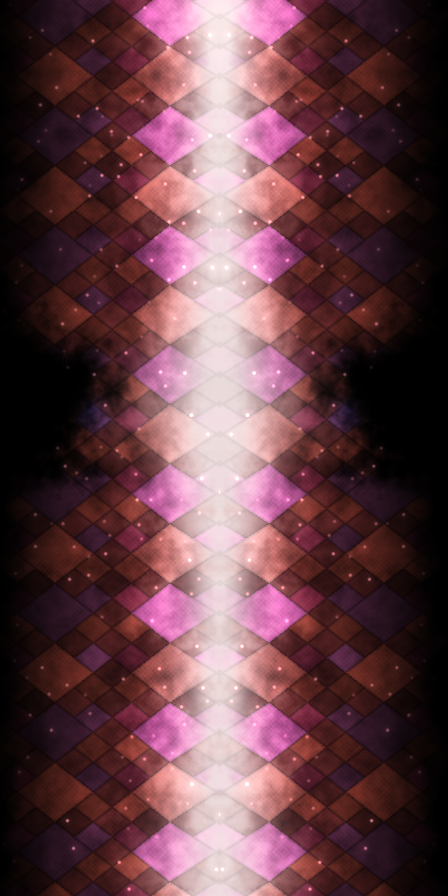
A WebGL 1 fragment shader for this background:

```glsl
precision highp float;
// A mirrored harlequin of large and small diamonds, lit by a white column of light.
// A folded diagonal lattice gives the tiles; gradient noise adds wear and dark clouds,
// and hashed grids scatter the sparkles. Canvas width is 1, height is 2.
uniform vec2 u_resolution;

#define AXIS_X 0.49
#define LATTICE_ORIGIN vec2(0.111, 1.031)
#define HALF_TILE vec2(0.0427, 0.0333)
#define SEAM_WIDTH 0.16
#define CORE_WIDTH 0.08
#define CORE_COLOR vec3(0.94, 0.89, 0.89)
#define ORANGE vec3(0.68, 0.27, 0.22)
#define PURPLE vec3(0.37, 0.17, 0.29)
#define PINK vec3(0.80, 0.33, 0.66)
#define BROWN vec3(0.37, 0.14, 0.14)
#define HALFTONE_FREQ 560.0
#define SPARKLE_CELL 0.075

float hash(vec2 p) {
  return fract(sin(dot(p, vec2(127.1, 311.7))) * 43758.55);
}

vec2 gradient(vec2 cell) {
  float angle = 6.2832 * hash(cell);
  return vec2(cos(angle), sin(angle));
}

float gradientNoise(vec2 p) {
  vec2 i = floor(p), f = fract(p);
  vec2 s = f * f * f * (f * (f * 6.0 - 15.0) + 10.0);
  vec2 e = vec2(1.0, 0.0);
  float low = mix(dot(gradient(i), f), dot(gradient(i + e), f - e), s.x);
  float high = mix(dot(gradient(i + e.yx), f - e.yx), dot(gradient(i + 1.0), f - 1.0), s.x);
  return mix(low, high, s.y);
}

float fbm(vec2 p) {
  float sum = 0.0, amp = 0.8;
  for (int k = 0; k < 4; k++) {
    sum += amp * gradientNoise(p);
    p = p * 2.03 + 17.3;
    amp *= 0.55;
  }
  return sum;
}

float bell(float x) {
  return exp(-x * x);
}

// Tile colour in rgb, distance to the nearest seam in alpha.
vec4 diamondTile(vec2 p) {
  vec2 q = (p - LATTICE_ORIGIN) / HALF_TILE;
  if (q.x < 0.0) q.x *= 0.82; // brings the innermost small column onto the axis
  vec2 bigId = floor(q / vec2(6.0, 4.0) + 0.5);
  vec2 local = abs(q - bigId * vec2(6.0, 4.0));
  float bigEdge = 2.0 - local.x - local.y;
  vec3 violet = mix(PURPLE, PINK, smoothstep(0.26, 0.14, p.x));
  if (bigEdge > 0.0) {
    vec3 warm = mix(ORANGE, vec3(0.80, 0.48, 0.47), bell(p.x / 0.16));
    return vec4(mod(bigId.y, 2.0) < 0.5 ? warm : violet, bigEdge);
  }
  // Small diamonds sit on odd diagonals between the large ones.
  vec2 diagonal = vec2(q.x + q.y, q.x - q.y);
  vec2 center = 2.0 * floor(diagonal * 0.5) + 1.0;
  vec2 offset = abs(diagonal - center);
  vec2 id = vec2(center.x + center.y, center.x - center.y) * 0.5;
  float column = mod(id.x + 0.1, 6.0);
  float row = mod(id.y + 0.1, 4.0);
  vec3 color = BROWN;
  if (column > 4.0 && column < 5.0) color = row < 2.0 ? violet * 1.05 : ORANGE * 0.65;
  if (column > 2.0 && column < 3.0) color = row < 2.0 ? vec3(0.46, 0.14, 0.23) : ORANGE * 0.8;
  color *= 0.8 + 0.4 * hash(id);
  return vec4(color, 1.0 - max(offset.x, offset.y));
}

float sparkles(vec2 p) {
  float sum = 0.0;
  for (int k = 0; k < 3; k++) {
    float layer = float(k);
    vec2 g = p / SPARKLE_CELL + layer * vec2(7.37, 3.61);
    vec2 id = floor(g) + layer * 31.0;
    vec2 spot = 0.2 + 0.6 * vec2(hash(id + 5.1), hash(id + 9.7));
    float dist = length(fract(g) - spot) * SPARKLE_CELL;
    float power = step(0.68, hash(id)) * (0.2 + 0.8 * hash(id + 2.3));
    sum += power * (smoothstep(0.0058, 0.001, dist) + 0.12 * bell(dist / 0.011));
  }
  return sum;
}

void main() {
  vec2 uv = gl_FragCoord.xy / u_resolution * vec2(1.0, 2.0);
  vec2 p = vec2(abs(uv.x - AXIS_X), uv.y);
  float clouds = fbm(p * 9.0);
  float grain = fbm(p * 28.0 + 40.0);

  // Worn tiles with soft dark seams and a fine halftone weave.
  vec4 tile = diamondTile(p);
  float pixel = 1.0 / (u_resolution.x * HALF_TILE.y);
  float seam = smoothstep(-0.08, SEAM_WIDTH + pixel, tile.a);
  float weave = sin(p.x * HALFTONE_FREQ) * sin(p.y * HALFTONE_FREQ);
  vec3 color = tile.rgb * mix(0.55, 1.0, seam);
  color *= 1.0 + 0.65 * clouds + 0.3 * grain + 0.05 * weave;

  // Light fades outward into black edges.
  float light = mix(0.58, 1.08, bell(p.x / 0.18));
  color *= light * smoothstep(0.52, 0.27, p.x + 0.08 * clouds);

  // Rosy halo and pale worn patches around the light.
  float top = bell((p.y - 2.0) / 0.3);
  color += vec3(0.21, 0.09, 0.12) * bell(p.x / 0.17) * (0.75 + 0.35 * top);
  float patches = smoothstep(-0.15, 0.4, clouds + 0.5 * grain) * bell(p.x / 0.13);
  color = mix(color, vec3(0.9, 0.78, 0.79), 0.42 * patches);

  // Ragged dark clouds on both sides, with faint blue at their tips.
  float cloudDist = length((p - vec2(0.5, 1.1)) / vec2(0.25, 0.18));
  color *= smoothstep(0.7, 1.35, cloudDist + 0.4 * clouds + 0.15 * grain);
  float blue = bell(length(p - vec2(0.276, 1.075)) / 0.035);
  color += vec3(0.02, 0.04, 0.12) * blue * (0.7 + grain);

  // White core, widest around the middle and at the foot.
  float middle = bell((p.y - 1.1) / 0.2);
  float foot = bell((p.y - 0.08) / 0.2);
  float width = CORE_WIDTH + 0.05 * middle + 0.03 * foot + 0.012 * clouds;
  float core = bell(p.x / width);
  float whiteness = core * (0.92 + 0.1 * max(middle, top) + 0.1 * grain);
  color = mix(color, CORE_COLOR + 0.05 * top, clamp(whiteness, 0.0, 0.95));
  color *= mix(1.0, 0.95 + 0.05 * seam, core);

  // Sparkles stay out of the black areas.
  float glint = sparkles(p) * smoothstep(0.5, 0.34, p.x) * smoothstep(0.6, 1.0, cloudDist);
  color += vec3(0.6, 0.36, 0.4) * glint;
  gl_FragColor = vec4(clamp(color, 0.0, 1.0), 1.0);
}
```
